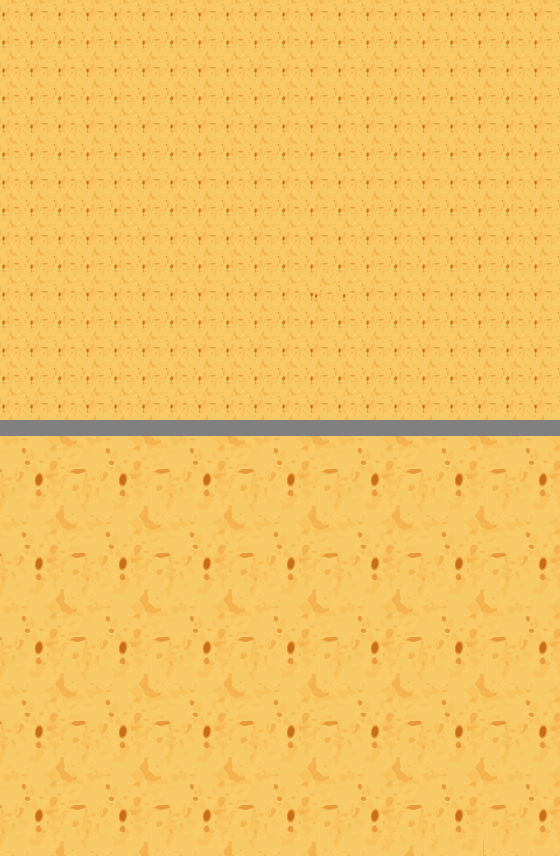
Top, the full canvas; bottom, a detail of the centre.
Reproduce this pattern procedurally as a Shadertoy shader.

```glsl
#define GRID vec2(20.0, 15.0)
#define GRAINS 26
#define GRAIN_SIZE 0.024
#define RAGGED 0.022
#define SAND vec3(0.972, 0.793, 0.402)
#define HONEY vec3(0.968, 0.755, 0.355)
#define AMBER vec3(0.955, 0.685, 0.290)
#define RUST vec3(0.900, 0.570, 0.200)
#define UMBER vec3(0.780, 0.430, 0.090)
#define PATCH_CENTER vec2(11.82, 10.30)
#define PATCH_HALF vec2(0.60, 0.50)
#define PATCH_SHIFT vec2(0.16, 0.05)

vec2 hash2(vec2 p) {
    vec3 q = fract(vec3(p.xyx) * vec3(0.1031, 0.1030, 0.0973));
    q += dot(q, q.yzx + 33.33);
    return fract((q.xx + q.yz) * q.zy);
}

float cornerSlope(vec2 cell, vec2 offset, float period) {
    float angle = 6.2832 * hash2(mod(cell, period) + period * 7.0).x;
    return dot(vec2(cos(angle), sin(angle)), offset);
}

// Gradient noise that wraps once per tile
float wrapNoise(vec2 uv, float period) {
    vec2 p = uv * period, i = floor(p), f = fract(p);
    vec2 u = f * f * f * (f * (f * 6.0 - 15.0) + 10.0);
    vec2 e = vec2(1.0, 0.0);
    float low = mix(cornerSlope(i, f, period), cornerSlope(i + e, f - e, period), u.x);
    float high = mix(cornerSlope(i + e.yx, f - e.yx, period),
                     cornerSlope(i + e.xx, f - e.xx, period), u.x);
    return mix(low, high, u.y);
}

// Approximate distance to a tilted ellipse, wrapped in the tile
float ellipse(vec2 uv, vec2 center, vec2 radii, float tilt) {
    vec2 d = fract(uv - center + 0.5) - 0.5;
    float c = cos(tilt), s = sin(tilt);
    d = vec2(c * d.x + s * d.y, c * d.y - s * d.x);
    return (length(d / radii) - 1.0) * min(radii.x, radii.y);
}

float crescent(vec2 uv, vec2 center) {
    float outer = ellipse(uv, center, vec2(0.115, 0.155), -0.35);
    float bite = ellipse(uv, center + vec2(0.055, -0.045), vec2(0.095, 0.140), -0.35);
    return max(outer, -bite);
}

float cover(float dist, float soft) {
    return 1.0 - smoothstep(-soft, soft, dist);
}

void mainImage(out vec4 fragColor, in vec2 fragCoord) {
    // Tile coordinates, y pointing down
    vec2 pos = fragCoord / iResolution.xy;
    vec2 grid = vec2(pos.x, 1.0 - pos.y) * GRID;
    float soft = 0.65 * GRID.y / iResolution.y;

    // One displaced patch interrupts the regular grid
    vec2 fromPatch = abs(grid - PATCH_CENTER);
    if (all(lessThan(fromPatch, PATCH_HALF))) grid -= PATCH_SHIFT;
    vec2 uv = fract(grid);

    // Mottled ground
    float fine = wrapNoise(uv, 11.0);
    float mottle = 0.6 * wrapNoise(uv, 5.0) + 0.6 * fine;
    vec3 color = mix(SAND, HONEY, smoothstep(0.06, 0.30, mottle));

    // Scattered grains
    for (int i = 0; i < GRAINS; i++) {
        vec2 seed = vec2(float(i) + 3.0, 17.0);
        vec2 size = GRAIN_SIZE * (0.5 + hash2(seed + 41.0));
        float grain = ellipse(uv, hash2(seed), size, 0.0);
        color = mix(color, AMBER, 0.55 * cover(grain, soft));
    }

    // Pale flakes with ragged edges
    float rough = RAGGED * fine * 2.0;
    float flakes = crescent(uv, vec2(0.47, 0.97));
    flakes = min(flakes, ellipse(uv, vec2(0.30, 0.38), vec2(0.045, 0.070), 0.45));
    flakes = min(flakes, ellipse(uv, vec2(0.25, 0.47), vec2(0.032, 0.025), 0.0));
    flakes = min(flakes, ellipse(uv, vec2(0.56, 0.63), vec2(0.026, 0.042), 0.3));
    flakes = min(flakes, ellipse(uv, vec2(0.91, 0.46), vec2(0.022, 0.050), 0.0));
    color = mix(color, AMBER, 0.85 * cover(flakes + rough, soft));

    // Rusty chips
    float chips = ellipse(uv, vec2(0.59, 0.42), vec2(0.090, 0.024), -0.08);
    chips = min(chips, ellipse(uv, vec2(0.13, 0.68), vec2(0.030, 0.042), 0.0));
    chips = min(chips, ellipse(uv, vec2(0.95, 0.18), vec2(0.026, 0.032), 0.0));
    chips = min(chips, ellipse(uv, vec2(0.99, 0.32), vec2(0.025, 0.022), 0.0));
    color = mix(color, RUST, 0.85 * cover(chips + 0.5 * rough, soft));

    // Dark pit
    float pit = ellipse(uv, vec2(0.13, 0.52), vec2(0.036, 0.060), 0.15);
    color = mix(color, RUST, cover(pit - 0.012, soft));
    color = mix(color, UMBER, cover(pit, soft));

    fragColor = vec4(color, 1.0);
}
```
